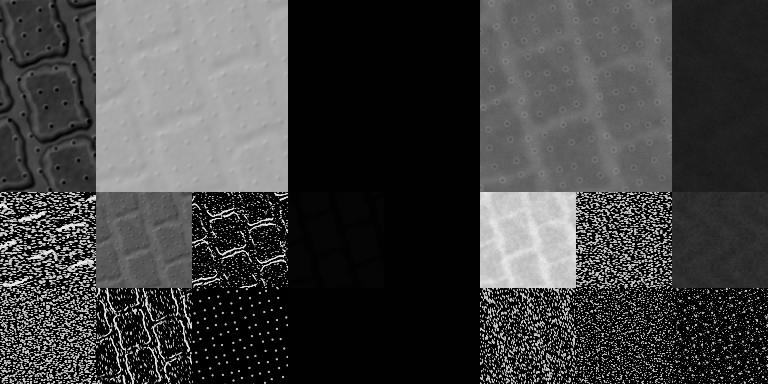
Write a WebGL 1 fragment shader that draws this texture map.

```glsl
precision highp float;
uniform vec2 u_resolution;

vec2 hash2(vec2 p) {
  vec3 q = fract(p.xyx * vec3(0.1031, 0.103, 0.0973));
  q += dot(q, q.yzx + 33.33);
  return fract((q.xx + q.yz) * q.zy);
}

// Distance to the nearest scattered feature point
float cellular(vec2 p) {
  vec2 cell = floor(p);
  float nearest = 2.0;
  for (int y = -1; y <= 1; y++) {
    for (int x = -1; x <= 1; x++) {
      vec2 c = cell + vec2(float(x), float(y));
      nearest = min(nearest, length(c + hash2(c + 17.0) - p));
    }
  }
  return nearest;
}

vec2 tilt(vec2 p) {
  return vec2(0.963 * p.x - 0.27 * p.y, 0.27 * p.x + 0.963 * p.y);
}

// Signed distance to staggered, rounded blocks
float blockDistance(vec2 p) {
  vec2 q = tilt(p - vec2(0.75, 0.865));
  q += 0.018 * sin(q.yx * vec2(13.0, 11.0) + 2.0 * sin(q * 7.0));
  q += 0.006 * sin(q.yx * vec2(41.0, 37.0));
  float column = floor(q.x / 0.734 + 0.5);
  q -= column * vec2(0.734, 0.4);
  q.y = mod(q.y + 0.406, 0.812) - 0.406;
  vec2 d = abs(q) - vec2(0.2, 0.275);
  return length(max(d, 0.0)) + min(max(d.x, d.y), 0.0) - 0.08;
}

// Distance to the nearest stud centre
float studDistance(vec2 p) {
  vec2 q = tilt(p) / 0.2;
  vec2 jitter = (hash2(floor(q) + 5.0) - 0.5) * 0.35;
  return 0.2 * length(fract(q) - 0.5 - jitter);
}

float height(vec2 p) {
  float block = smoothstep(0.05, -0.06, blockDistance(p));
  float stud = smoothstep(0.035, 0.005, studDistance(p));
  return block + 0.5 * stud + (0.06 + 0.16 * block) * cellular(p * 13.0);
}

vec2 slope(vec2 p) {
  vec2 e = vec2(0.014, 0.0);
  return vec2(height(p + e) - height(p - e), height(p + e.yx) - height(p - e.yx));
}

// Pale specks; a larger radius fills more area
float specks(vec2 p, float radius) {
  float uneven = 0.07 * sin(p.x * 0.9 + 3.0 * sin(p.y * 0.7));
  return 0.78 * smoothstep(radius + 0.12, radius - 0.12, cellular(p) + uneven);
}

void main() {
  vec2 p = gl_FragCoord.xy / u_resolution * vec2(8.0, 4.0);
  float column = floor(p.x);
  float row = floor(p.y);
  bool large = row > 1.5;
  vec2 local = large ? vec2(mod(p.x - 1.0, 2.0), 4.0 - p.y)
                     : 2.0 * vec2(fract(p.x), 1.0 - fract(p.y));

  float d = blockDistance(local);
  float block = smoothstep(0.07, -0.05, d);
  float stud = studDistance(local);
  float ring = smoothstep(0.016, 0.004, abs(stud - 0.026));
  vec2 s = slope(local);
  float light = dot(s, vec2(0.5, 0.45));
  float mottle = cellular(local * 8.0) - 0.5 + 0.4 * sin(local.x * 9.0 + 3.0 * sin(local.y * 5.0));
  float grain = hash2(floor(p * 64.0)).x - 0.5;
  float tone = 0.004;

  if (large) {
    // Large maps: lit relief, pale relief, black, roughness, dark
    if (column < 1.0) {
      float outline = smoothstep(0.035, 0.0, abs(d - 0.015));
      float bevel = smoothstep(0.04, 0.0, abs(d + 0.05));
      tone = 0.26 - 0.06 * block - 0.13 * outline + 0.09 * bevel + 0.3 * light;
      tone += 0.04 * mottle - 0.14 * smoothstep(0.035, 0.01, stud) + 0.07 * ring;
    } else if (column < 3.0) {
      tone = 0.66 + 0.13 * light + 0.012 * mottle;
    } else if (column > 4.5 && column < 7.0) {
      tone = 0.44 - 0.055 * block + 0.025 * mottle + 0.045 * ring + 0.025 * grain;
      tone -= 0.04 * smoothstep(0.02, 0.005, stud);
    } else if (column > 6.5) {
      tone = 0.12 + 0.015 * mottle + 0.02 * grain;
    }
  } else if (row > 0.5) {
    // Middle row: edge masks and small surface maps
    if (column < 1.0) {
      float ridge = smoothstep(0.15, 0.3, s.y);
      tone = max(0.9 * ridge, specks(p * vec2(20.0, 44.0), 0.36 + 0.5 * s.y));
    } else if (column < 2.0) {
      tone = 0.38 - 0.03 * block + 0.25 * light + 0.03 * mottle;
    } else if (column < 3.0) {
      float rim = smoothstep(0.025, 0.008, abs(d - 0.01)) * smoothstep(0.06, 0.2, abs(s.y));
      tone = max(0.9 * rim, specks(p * vec2(26.0, 36.0), 0.17));
    } else if (column < 4.0) {
      tone = 0.006 + 0.014 * block;
    } else if (column > 4.5 && column < 6.0) {
      tone = 0.86 - 0.08 * block + 0.05 * mottle + 0.03 * ring + 0.04 * grain;
    } else if (column > 5.5 && column < 7.0) {
      tone = specks(p * vec2(27.0, 46.0), 0.36);
    } else if (column > 6.5) {
      tone = 0.175 + 0.025 * mottle + 0.035 * grain;
    }
  } else {
    // Bottom row: grain, slanted streaks and stud masks
    float dots = 0.75 * smoothstep(0.034, 0.012, stud);
    if (column < 1.0) {
      tone = specks(p * vec2(32.0, 46.0), 0.37);
    } else if (column < 2.0) {
      float streak = smoothstep(0.026, 0.008, abs(d - 0.01)) * smoothstep(0.05, 0.2, abs(s.x));
      tone = max(0.9 * streak, specks(tilt(local) * vec2(20.0, 7.0), 0.2 + 0.3 * s.x));
    } else if (column < 3.0) {
      tone = dots;
    } else if (column > 4.5 && column < 6.0) {
      tone = specks(tilt(local) * vec2(24.0, 12.0), 0.39 - 0.1 * block);
    } else if (column > 5.5 && column < 7.0) {
      tone = specks(p * vec2(36.0, 42.0), 0.25);
    } else if (column > 6.5) {
      tone = max(dots, specks(p * vec2(36.0, 42.0), 0.15));
    }
  }
  gl_FragColor = vec4(vec3(clamp(tone, 0.0, 1.0)), 1.0);
}
```
